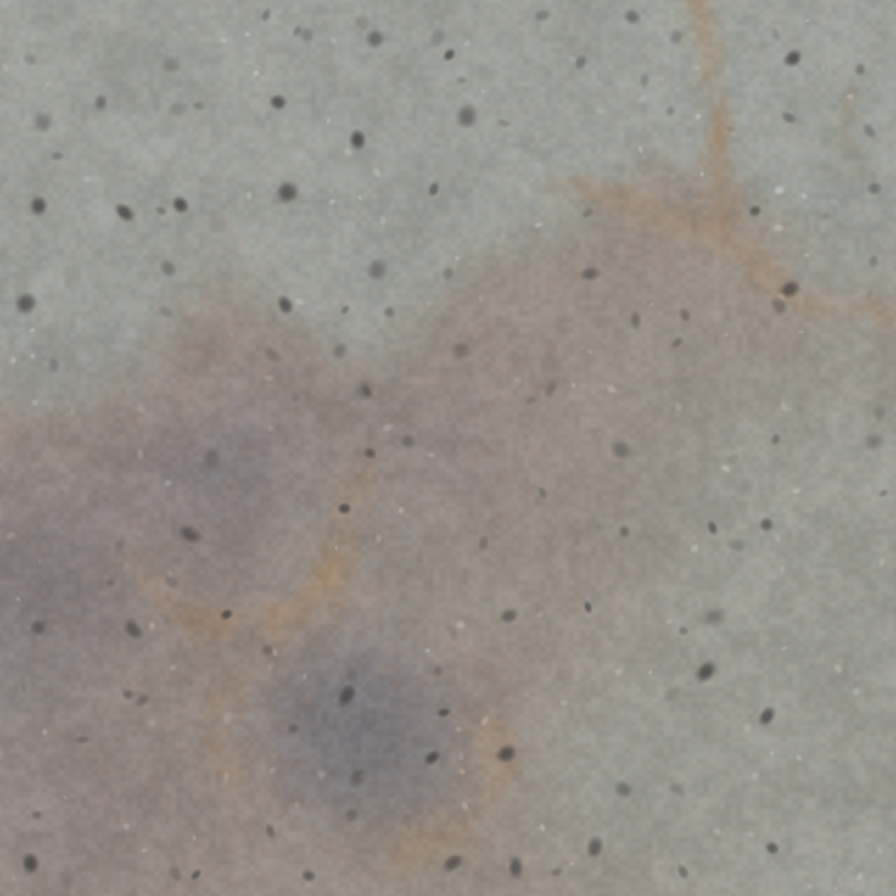
Reproduce this texture procedurally as a three.js fragment shader.

```glsl
// Weathered concrete: grey-green cement with a warm, ragged stain, two violet
// blotches with rusty rims, faint rust runs, fine grain and scattered dark pits.
// Layers are masks from warped distances and value noise, mixed in order.
varying vec2 vUv;

const vec3 CEMENT = vec3(0.610, 0.623, 0.598);
const vec3 WARM   = vec3(0.592, 0.551, 0.513);
const vec3 VIOLET = vec3(0.535, 0.495, 0.492);
const vec3 SLATE  = vec3(0.445, 0.440, 0.455);
const vec3 RUST   = vec3(0.620, 0.520, 0.425);
const vec3 PIT    = vec3(0.270, 0.265, 0.260);

float hash(vec2 p) {
  vec3 q = fract(vec3(p.xyx) * 0.1031);
  q += dot(q, q.yzx + 33.33);
  return fract((q.x + q.y) * q.z);
}

// Smooth value noise from -1 to 1
float noise(vec2 p) {
  vec2 i = floor(p);
  vec2 f = fract(p);
  f = f * f * (3.0 - 2.0 * f);
  float low = mix(hash(i), hash(i + vec2(1.0, 0.0)), f.x);
  float high = mix(hash(i + vec2(0.0, 1.0)), hash(i + 1.0), f.x);
  return 2.0 * mix(low, high, f.y) - 1.0;
}

float fbm(vec2 p) {
  float sum = 0.0;
  float amp = 0.5;
  for (int i = 0; i < 5; i++) {
    sum += amp * noise(p);
    p = mat2(0.8, 0.6, -0.6, 0.8) * p * 2.03 + 17.3;
    amp *= 0.5;
  }
  return sum;
}

// Soft round mound: 1 at the centre, fading over the given radii
float blob(vec2 p, vec2 centre, vec2 radii) {
  vec2 d = (p - centre) / radii;
  return exp(-dot(d, d));
}

// Soft line between two points
float streak(vec2 p, vec2 a, vec2 b, float width) {
  vec2 ab = b - a;
  float t = clamp(dot(p - a, ab) / dot(ab, ab), 0.0, 1.0);
  float d = length(p - a - ab * t) / width;
  return exp(-d * d);
}

// Rusty rim of a blotch, strongest on the side it faces
float rim(vec2 p, vec2 centre, float radius, vec2 facing) {
  vec2 d = p - centre;
  float band = (length(d) - radius) / 0.022;
  float side = smoothstep(-0.1, 0.9, dot(normalize(d + 0.0001), facing));
  return exp(-band * band) * side;
}

// One jittered elliptical pit per grid cell, kept with the given share
float pits(vec2 p, float cells, float share, float radius, float seed) {
  vec2 id = floor(p * cells) + seed;
  vec2 jitter = vec2(hash(id + 3.1), hash(id + 7.7));
  vec2 d = (fract(p * cells) - mix(vec2(0.2), vec2(0.8), jitter)) / cells;
  float angle = 6.2832 * hash(id + 11.9);
  d = mat2(cos(angle), -sin(angle), sin(angle), cos(angle)) * d;
  d.x *= mix(1.0, 1.7, hash(id + 19.3));
  float size = radius * mix(0.65, 1.25, hash(id + 23.5));
  float depth = mix(0.3, 0.95, hash(id + 29.7));
  float kept = step(hash(id + 37.1), share);
  return kept * depth * (1.0 - smoothstep(0.25 * size, 1.35 * size, length(d)));
}

// Share of warm stain: ragged upper border, fading to the right
float warmStain(vec2 p, float cloud) {
  float border = 0.52 + 0.19 * blob(p, vec2(0.28, p.y), vec2(0.13, 1.0));
  border += 0.25 * smoothstep(0.32, 0.62, p.x) - 0.12 * smoothstep(0.65, 1.0, p.x);
  float inside = smoothstep(-0.07, 0.07, border - p.y + 0.10 * cloud);
  float fade = smoothstep(0.55, 0.98, p.x + 0.2 * cloud) * smoothstep(0.72, 0.45, p.y);
  float patchy = 0.55 * blob(p, vec2(0.70, 0.14), vec2(0.10, 0.10));
  return inside * (1.0 - 0.72 * fade) * (1.0 - patchy) * (0.88 + 0.35 * cloud);
}

void main() {
  float cloud = fbm(vUv * 5.0 + 4.0);
  vec2 p = vUv + 0.035 * vec2(fbm(vUv * 9.0), fbm(vUv * 9.0 + 31.0));
  vec2 upper = vec2(0.25, 0.47);
  vec2 lower = vec2(0.41, 0.19);

  // Cement and warm stain
  vec3 color = mix(CEMENT, WARM, clamp(warmStain(p, cloud), 0.0, 1.0));

  // Violet blotches with slate hearts
  float violet = 0.75 * blob(p, upper, vec2(0.15, 0.16)) + blob(p, lower, vec2(0.13, 0.12));
  violet += 0.85 * blob(p, vec2(0.0, 0.31), vec2(0.16, 0.20));
  violet += 0.65 * blob(p, vec2(0.48, 0.50), vec2(0.13, 0.12));
  violet += 0.6 * blob(p, vec2(0.08, 0.08), vec2(0.16, 0.12));
  color = mix(color, VIOLET, clamp(violet * (0.9 + 0.5 * cloud), 0.0, 1.0));
  float slate = 0.45 * blob(p, upper, vec2(0.06)) + 0.75 * blob(p, lower, vec2(0.09));
  slate += 0.35 * blob(p, vec2(0.03, 0.33), vec2(0.10));
  color = mix(color, SLATE, slate);

  // Rust rims and runs
  float rust = rim(p, upper, 0.155, vec2(0.5, -0.87)) + 0.7 * rim(p, lower, 0.145, vec2(0.9, -0.44));
  rust += 0.6 * rim(p, lower, 0.145, vec2(-0.9, 0.44));
  rust += 0.9 * streak(p, vec2(0.78, 1.02), vec2(0.81, 0.74), 0.019);
  rust += 0.7 * streak(p, vec2(0.62, 0.79), vec2(1.0, 0.64), 0.016);
  rust += 0.4 * streak(p, vec2(0.96, 0.92), vec2(0.96, 0.80), 0.010);
  color = mix(color, RUST, clamp(rust * (0.5 + 0.7 * fbm(vUv * 22.0)), 0.0, 0.8));

  // Mottling and grain, with pale and dark crumbs
  float grain = 0.018 * noise(vUv * 75.0) + 0.022 * noise(vUv * 160.0 + 9.0);
  color += 0.035 * fbm(vUv * 18.0 + 50.0) + grain;
  color += vec3(0.008, 0.0, -0.008) * noise(vUv * 110.0 + 71.0);
  color += 0.10 * pits(vUv, 34.0, 0.10, 0.005, 90.0);

  // Dark pits, large and small
  color = mix(color, PIT, 0.85 * pits(vUv, 11.0, 0.42, 0.0105, 5.0));
  color = mix(color, PIT, 0.45 * pits(vUv, 19.0, 0.24, 0.0085, 47.0));
  gl_FragColor = vec4(color, 1.0);
}
```
